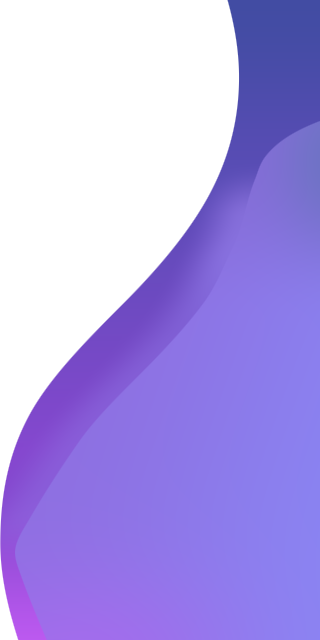
A Shadertoy shader for this background:

```glsl
// Layered violet waves: a curved ribbon and a soft inner sheet over white.

#define PAPER vec3(1.0)
#define INDIGO vec3(0.26, 0.30, 0.64)
#define PLUM vec3(0.35, 0.30, 0.71)
#define VIOLET vec3(0.52, 0.28, 0.81)
#define PINK vec3(0.77, 0.36, 0.96)
#define LILAC vec3(0.555, 0.435, 0.882)
#define PERIWINKLE vec3(0.54, 0.52, 0.95)
#define ORCHID vec3(0.65, 0.42, 0.93)
#define SLATE vec3(0.43, 0.45, 0.77)
#define BLEND_WIDTH 0.17

// Cubic between two knots, each holding (height, x, slope)
float hermite(vec3 a, vec3 b, float y) {
    float h = b.x - a.x;
    float t = clamp((y - a.x) / h, 0.0, 1.0);
    float s = 1.0 - t;
    return s * s * ((1.0 + 2.0 * t) * a.y + t * h * a.z)
         + t * t * ((1.0 + 2.0 * s) * b.y - s * h * b.z);
}

// Boundary between paper and ribbon
float outerEdge(float y) {
    vec3 knots[7] = vec3[7](
        vec3(0.0, 0.057, -0.32), vec3(0.302, 0.001, 0.0),
        vec3(0.698, 0.089, 0.53), vec3(1.049, 0.383, 1.0),
        vec3(1.401, 0.659, 0.52), vec3(1.758, 0.747, 0.0),
        vec3(2.0, 0.711, -0.28));
    float x = knots[0].y;
    for (int i = 0; i < 6; i++)
        if (y >= knots[i].x) x = hermite(knots[i], knots[i + 1], y);
    return x;
}

// Boundary between ribbon and inner sheet
float innerEdge(float y) {
    vec3 knots[12] = vec3[12](
        vec3(0.0, 0.146, -0.42), vec3(0.203, 0.065, -0.35),
        vec3(0.273, 0.047, 0.0), vec3(0.385, 0.096, 0.58),
        vec3(0.620, 0.247, 0.7), vec3(0.828, 0.435, 1.0),
        vec3(1.049, 0.633, 0.75), vec3(1.219, 0.724, 0.5),
        vec3(1.440, 0.797, 0.4), vec3(1.513, 0.831, 0.8),
        vec3(1.622, 1.0, 2.6), vec3(2.0, 2.0, 2.6));
    float x = knots[0].y;
    for (int i = 0; i < 11; i++)
        if (y >= knots[i].x) x = hermite(knots[i], knots[i + 1], y);
    return x;
}

float coverage(float d) {
    return clamp(0.5 + d / max(fwidth(d), 1e-5), 0.0, 1.0);
}

float glow(vec2 p, vec2 center, vec2 radius) {
    vec2 q = (p - center) / radius;
    return exp(-dot(q, q));
}

vec3 ribbonColor(float y) {
    vec3 c = mix(PINK, VIOLET, smoothstep(-0.15, 0.5, y));
    c = mix(c, PLUM, clamp((y - 0.6) / 0.85, 0.0, 1.0));
    return mix(c, INDIGO, smoothstep(1.4, 2.0, y));
}

vec3 sheetColor(vec2 p) {
    float cool = smoothstep(0.0, 1.25, p.x - 0.35 * p.y + 0.15);
    vec3 c = mix(LILAC, PERIWINKLE, cool);
    c = mix(c, ORCHID, 0.9 * glow(p, vec2(0.25, -0.08), vec2(0.48, 0.3)));
    c = mix(c, vec3(0.51, 0.42, 0.83), 0.8 * smoothstep(1.0, 1.5, p.y));
    return mix(c, SLATE, glow(p, vec2(1.05, 1.5), vec2(0.17, 0.25)));
}

void mainImage(out vec4 fragColor, in vec2 fragCoord) {
    vec2 p = fragCoord / iResolution.xy * vec2(1.0, 2.0);
    float outer = p.x - outerEdge(p.y);
    float inner = p.x - innerEdge(p.y);
    vec3 sheet = sheetColor(p);
    vec3 ribbon = ribbonColor(p.y);

    // The ribbon fades into the sheet most strongly along its upper bend
    float fade = 0.5 * smoothstep(0.22, 0.4, p.y)
               + 0.45 * smoothstep(0.95, 1.25, p.y);
    fade *= 1.0 - smoothstep(1.32, 1.5, p.y);
    ribbon = mix(ribbon, sheet, fade * smoothstep(-BLEND_WIDTH, 0.0, inner));

    vec3 color = mix(ribbon, sheet, coverage(inner));
    color = mix(PAPER, color, coverage(outer));
    fragColor = vec4(color, 1.0);
}
```
